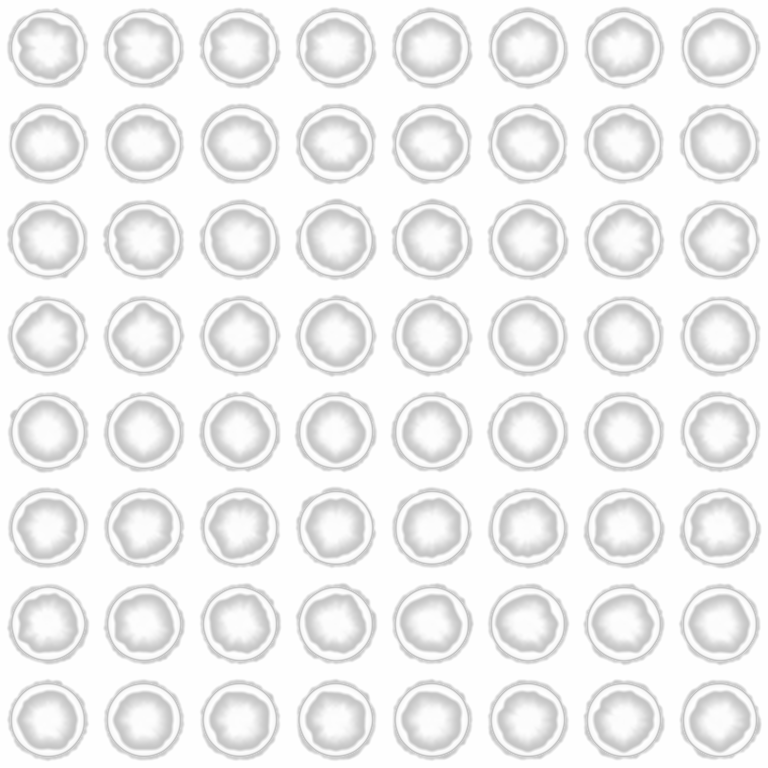
Write a three.js fragment shader that draws this pattern.

```glsl
#define REPEATS 8.0
#define RING_RADIUS 0.382
#define RING_WIDTH 0.013
#define CORE_RADIUS 0.302
#define CORE_WOBBLE 0.085
#define FRINGE_RADIUS 0.407
#define FRINGE_WOBBLE 0.050
#define DRIFT 0.17
#define PAPER vec3(0.997)
#define INK vec3(0.70)

varying vec2 vUv;

float hash(vec3 p) {
  p = fract(p * vec3(0.1031, 0.1130, 0.0973));
  p += dot(p, p.yzx + 33.33);
  return fract((p.x + p.y) * p.z);
}

float noise(vec3 p) {
  vec3 i = floor(p);
  vec3 f = fract(p);
  f = f * f * (3.0 - 2.0 * f);
  vec2 e = vec2(0.0, 1.0);
  vec4 near = vec4(hash(i), hash(i + e.yxx), hash(i + e.xyx), hash(i + e.yyx));
  vec4 far = vec4(hash(i + e.xxy), hash(i + e.yxy), hash(i + e.xyy), hash(i + e.yyy));
  vec4 face = mix(near, far, f.z);
  vec2 edge = mix(face.xz, face.yw, f.x);
  return mix(edge.x, edge.y, f.y);
}

// Two-octave noise centred on zero
float wobble(vec3 p) {
  return 0.67 * noise(p) + 0.33 * noise(p * 2.1 + 17.0) - 0.5;
}

// Dark rim that fades slowly towards the centre and quickly outwards
float coreShade(float d, float cloud) {
  float inward = smoothstep(-0.19 - 0.08 * cloud, 0.0, d);
  float outward = 1.0 - smoothstep(-0.012, 0.032, d);
  return inward * outward;
}

void main() {
  vec2 grid = vUv * REPEATS;
  vec2 cell = floor(grid);
  vec2 p = fract(grid) - 0.5;
  float r = length(p);
  vec2 dir = p / max(r, 0.001);

  // Outlines drift slowly from one cell to the next, row by row from the top
  float index = cell.x + REPEATS * (REPEATS - 1.0 - cell.y);
  float phase = index * DRIFT;

  float cloud = wobble(vec3(p * 13.0 + 40.0, phase));
  float coreEdge = CORE_RADIUS + CORE_WOBBLE * wobble(vec3(dir * 2.1 + 20.0, phase));
  float ringEdge = RING_RADIUS + 0.016 * wobble(vec3(dir * 1.6 + 60.0, phase));
  float lumps = wobble(vec3(dir * 4.6 + 80.0, phase * 1.5));
  float fringeEdge = FRINGE_RADIUS + FRINGE_WOBBLE * lumps;

  // Soft core and its faint cloudy middle
  float core = 0.76 * coreShade(r - coreEdge, cloud);
  core += 0.05 * (0.6 + cloud) * (1.0 - smoothstep(0.12, 0.27, r));

  // Thin ring with a light halo on its inner side
  float d = r - ringEdge;
  float ring = 0.78 * exp(-d * d / (RING_WIDTH * RING_WIDTH));
  float halo = 0.12 * smoothstep(-0.06, 0.0, d) * (1.0 - smoothstep(0.0, 0.02, d));

  // Lumpy fringe outside the ring
  float fringe = smoothstep(-0.004, 0.012, d)
    * (1.0 - smoothstep(-0.012, 0.026, r - fringeEdge));
  fringe *= 0.62 + 0.35 * lumps + 0.2 * cloud;

  float shade = max(max(core, halo), max(ring, fringe));
  gl_FragColor = vec4(mix(PAPER, INK, clamp(shade, 0.0, 1.0)), 1.0);
}
```
